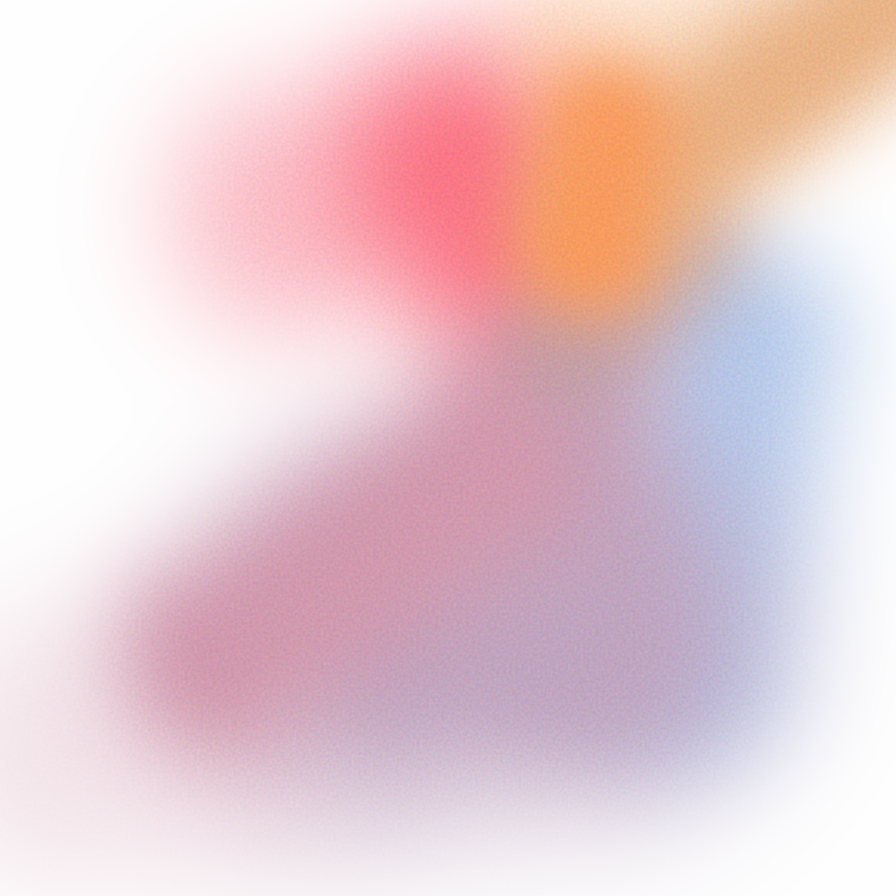
Write a Shadertoy shader that draws this background.

```glsl
// Soft blurred clouds of pink, orange, blue and mauve on white, with fine grain.

// Unit gradient vector for a lattice cell
vec2 cellGradient(vec2 cell) {
    vec3 h = fract(cell.xyx * vec3(0.1031, 0.1030, 0.0973));
    h += dot(h, h.yzx + 33.33);
    float angle = 6.2832 * fract((h.x + h.y) * h.z);
    return vec2(cos(angle), sin(angle));
}

float gradientNoise(vec2 p) {
    vec2 cell = floor(p), f = fract(p);
    vec2 s = f * f * f * (f * (f * 6.0 - 15.0) + 10.0);
    float a = dot(cellGradient(cell), f);
    float b = dot(cellGradient(cell + vec2(1, 0)), f - vec2(1, 0));
    float c = dot(cellGradient(cell + vec2(0, 1)), f - vec2(0, 1));
    float d = dot(cellGradient(cell + vec2(1, 1)), f - vec2(1, 1));
    return mix(mix(a, b, s.x), mix(c, d, s.x), s.y);
}

// Soft falloff around the segment from a to b
float glow(vec2 p, vec2 a, vec2 b, float radius) {
    vec2 ab = b - a;
    float t = clamp(dot(p - a, ab) / dot(ab, ab), 0.0, 1.0);
    return exp(-pow(length(p - a - ab * t) / radius, 2.5));
}

void mainImage(out vec4 fragColor, in vec2 fragCoord) {
    vec2 uv = fragCoord / iResolution.xy;

    vec3 blue   = vec3(0.71, 0.79, 0.92);
    vec3 violet = vec3(0.75, 0.645, 0.75);
    vec3 rose   = vec3(0.82, 0.60, 0.68);
    vec3 blush  = vec3(0.975, 0.65, 0.70);
    vec3 coral  = vec3(0.98, 0.41, 0.48);
    vec3 taupe  = vec3(0.74, 0.64, 0.64);
    vec3 peach  = vec3(0.98, 0.79, 0.63);
    vec3 tan_   = vec3(0.91, 0.69, 0.51);
    vec3 orange = vec3(0.975, 0.60, 0.355);

    vec3 color = vec3(0.998);

    // Cool lower body
    color = mix(color, blue, glow(uv, vec2(0.814, 0.609), vec2(0.755, 0.271), 0.137));
    color = mix(color, rose, 0.25 * glow(uv, vec2(0.078, 0.167), vec2(0.26, 0.167), 0.169));
    color = mix(color, violet, glow(uv, vec2(0.456, 0.284), vec2(0.638, 0.303), 0.208));
    color = mix(color, violet, glow(uv, vec2(0.638, 0.303), vec2(0.625, 0.583), 0.124));
    color = mix(color, rose, glow(uv, vec2(0.247, 0.271), vec2(0.547, 0.479), 0.124));

    // Pink cloud
    color = mix(color, blush, 0.7 * glow(uv, vec2(0.326, 0.766), vec2(0.521, 0.805), 0.15));
    color = mix(color, coral, 0.85 * glow(uv, vec2(0.521, 0.805), vec2(0.56, 0.753), 0.15));

    // Orange core, with a tan streak to the upper right
    color = mix(color, taupe, 0.65 * glow(uv, vec2(0.638, 0.622), vec2(0.755, 0.72), 0.085));
    color = mix(color, peach, 0.5 * glow(uv, vec2(0.651, 0.948), vec2(0.807, 0.948), 0.104));
    color = mix(color, tan_, 0.95 * glow(uv, vec2(0.677, 0.766), vec2(1.029, 1.026), 0.098));
    color = mix(color, orange, 0.9 * glow(uv, vec2(0.677, 0.857), vec2(0.658, 0.727), 0.085));

    // Coloured grain, fading out on white
    vec2 g = uv * 290.0;
    vec3 grain = vec3(gradientNoise(g), gradientNoise(g + 317.3), gradientNoise(g + 631.7));
    float tint = 1.0 - min(color.r, min(color.g, color.b));
    color += 0.06 * grain * smoothstep(0.0, 0.3, tint);

    fragColor = vec4(clamp(color, 0.0, 1.0), 1.0);
}
```
